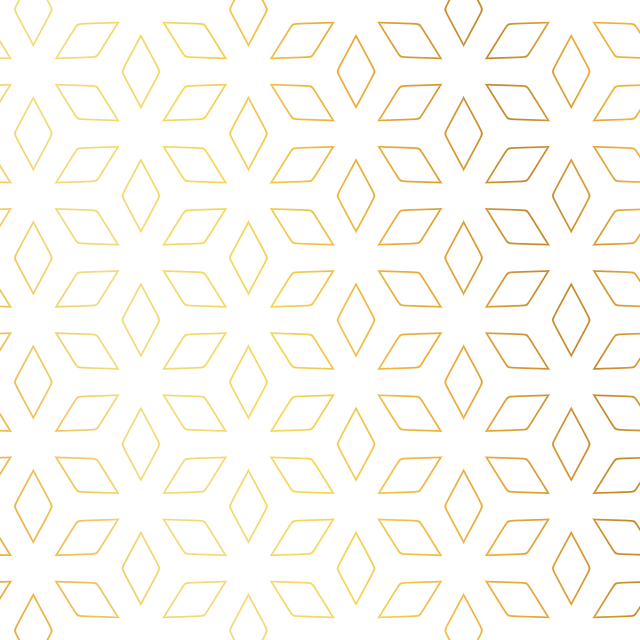
Give the GLSL for this pattern, as a WebGL 1 fragment shader.

```glsl
precision highp float;

// Thin gold rhombus outlines grouped in six-pointed stars on white.
// Stars sit on a hexagonal lattice; each cell is folded onto one spoke, and
// a slanted linear gradient shades all strokes like brushed metal.

uniform vec2 u_resolution;

#define PERIOD 0.1941                  // distance between neighbouring stars
#define ANCHOR vec2(0.5563, 0.4030)    // centre of one star
#define RHOMB_HALF vec2(0.1550, 0.2880) // half width and length, in periods
#define CORNER_ROUND 0.015             // softening of the obtuse corners
#define STROKE 0.00265                 // line width on the canvas
#define SLANT 0.31                     // lean of the gradient bands
#define PALE vec3(0.950, 0.855, 0.470)
#define YELLOW vec3(0.962, 0.842, 0.330)
#define ORANGE vec3(0.922, 0.670, 0.215)
#define BRONZE vec3(0.770, 0.535, 0.165)

const float SQRT3 = 1.7320508;

// Offset from the nearest star centre, lattice spacing 1.
vec2 hexCell(vec2 p) {
    vec2 size = vec2(SQRT3, 1.0);
    vec2 a = mod(p + 0.5 * size, size) - 0.5 * size;
    vec2 b = mod(p, size) - 0.5 * size;
    return dot(a, a) < dot(b, b) ? a : b;
}

// Fold six spokes into one: x is across the spoke, y runs along it.
vec2 foldSpokes(vec2 p) {
    vec2 q = abs(p);
    float along = max(q.y, dot(q, vec2(0.5 * SQRT3, 0.5)));
    return vec2(sqrt(max(dot(p, p) - along * along, 0.0)), along);
}

// Signed distance to the rhombus sides, with sharp tips on the long axis.
float rhombus(vec2 p, vec2 halfSize) {
    vec2 q = vec2(abs(p.x), sqrt(p.y * p.y + CORNER_ROUND * CORNER_ROUND));
    vec2 normal = normalize(halfSize.yx);
    return dot(q - vec2(halfSize.x, 0.0), normal);
}

vec3 goldGradient(vec2 uv) {
    float t = uv.x - SLANT * (1.0 - uv.y);
    vec3 c = mix(ORANGE, PALE, clamp((t + 0.28) / 0.27, 0.0, 1.0));
    c = mix(c, YELLOW, clamp((t - 0.06) / 0.20, 0.0, 1.0));
    c = mix(c, ORANGE, clamp((t - 0.26) / 0.24, 0.0, 1.0));
    c = mix(c, BRONZE, clamp((t - 0.52) / 0.21, 0.0, 1.0));
    return mix(c, ORANGE + 0.02, clamp((t - 0.75) / 0.16, 0.0, 1.0));
}

void main() {
    vec2 uv = gl_FragCoord.xy / u_resolution.y;
    float pixel = 1.0 / u_resolution.y;

    // Each rhombus is centred halfway between two stars.
    vec2 spoke = foldSpokes(hexCell((uv - ANCHOR) / PERIOD));
    float d = rhombus(spoke - vec2(0.0, 0.5), RHOMB_HALF) * PERIOD;

    // Antialiased stroke over white.
    float edge = abs(d) - 0.5 * STROKE;
    float ink = clamp(0.5 - edge / pixel, 0.0, 1.0);
    gl_FragColor = vec4(mix(vec3(1.0), goldGradient(uv), ink), 1.0);
}
```
